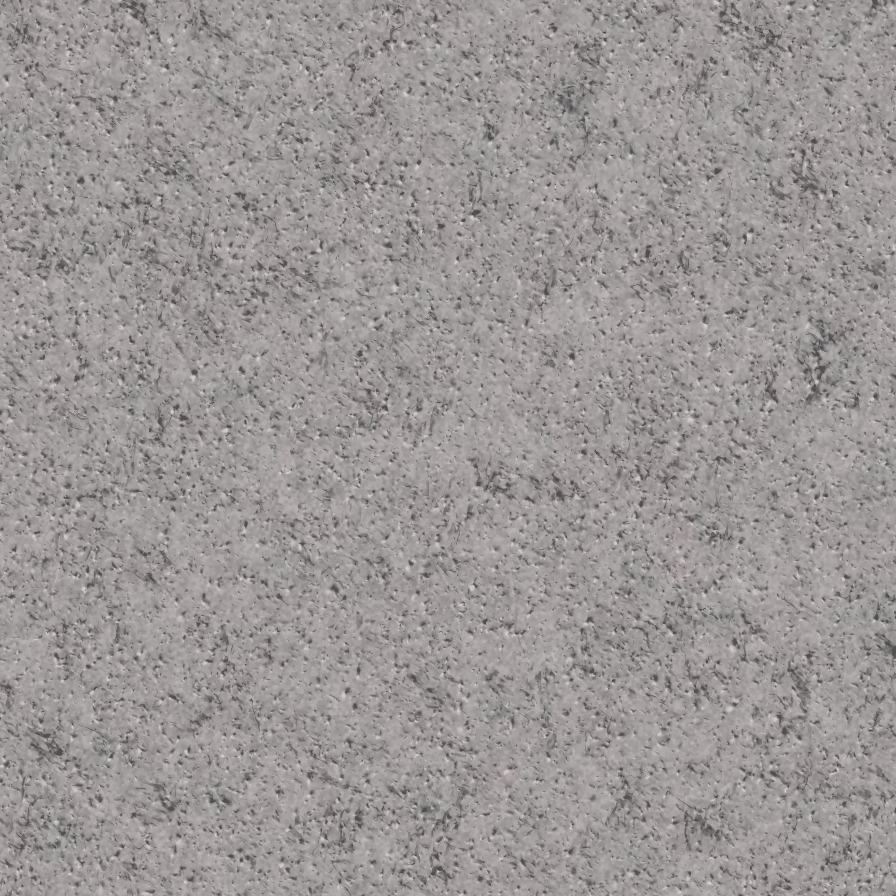
A Shadertoy shader for this texture:

```glsl
// Weathered grey concrete with small embossed pits and fine broken dark scuffs.

const vec3 CONCRETE_TINT = vec3(1.0, 0.967, 0.967);
const vec3 WARM_SHIFT = vec3(0.012, -0.004, -0.005);
const vec2 LIGHT_DIR = vec2(-0.55, -0.83);
const float BASE_TONE = 0.643;

vec3 hash3(vec2 p) {
    vec3 q = fract(p.xyx * vec3(0.1031, 0.1030, 0.0973));
    q += dot(q, q.yxz + 33.33);
    return fract((q.xxy + q.yzz) * q.zyx);
}

// Smooth cellular noise: random cell values blended by a compact kernel.
float cellNoise(vec2 p) {
    vec2 cell = floor(p);
    float total = 0.0005, weightSum = 0.001;
    for (int y = -1; y <= 1; y++) {
        for (int x = -1; x <= 1; x++) {
            vec2 id = cell + vec2(x, y);
            vec3 rnd = hash3(id);
            vec2 d = p - id - rnd.xy;
            float falloff = max(0.0, 1.0 - dot(d, d));
            float weight = falloff * falloff * falloff;
            total += weight * rnd.z;
            weightSum += weight;
        }
    }
    return total / weightSum;
}

float layeredNoise(vec2 p) {
    float sum = 0.0, amplitude = 0.533;
    for (int i = 0; i < 4; i++) {
        sum += amplitude * cellNoise(p);
        p = mat2(1.6, 1.2, -1.2, 1.6) * p + 17.3;
        amplitude *= 0.5;
    }
    return sum;
}

vec2 noiseOffset(vec2 p) {
    return vec2(cellNoise(p), cellNoise(p + 57.0)) - 0.5;
}

// Scattered ragged pits: one lit rim, one shaded rim and a darker floor.
float pitRelief(vec2 p, float density, float rimStrength, float floorDepth) {
    p += 0.35 * noiseOffset(p * 2.1);
    vec2 cell = floor(p);
    float tone = 0.0;
    for (int y = -1; y <= 1; y++) {
        for (int x = -1; x <= 1; x++) {
            vec2 id = cell + vec2(x, y);
            vec3 place = hash3(id + 41.0);
            vec3 shape = hash3(id + 113.0);
            float angle = 6.2832 * shape.x;
            vec2 axis = vec2(cos(angle), sin(angle));
            vec2 d = p - id - place.xy;
            float radius = mix(0.17, 0.32, shape.y * shape.y);
            vec2 oval = vec2(dot(d, axis) * 0.65, dot(d, vec2(-axis.y, axis.x)) * 1.2);
            float bowl = exp(-dot(oval, oval) / (radius * radius));
            float present = smoothstep(-0.04, 0.04, density - place.z);
            float rim = dot(d, LIGHT_DIR) / radius;
            tone += present * bowl * (rim * rimStrength - floorDepth) * (0.5 + shape.z);
        }
    }
    return tone;
}

// Thin wandering strokes, frayed along their length by stretched grit.
float scuffs(vec2 uv, float angle, float patchMask) {
    float c = cos(angle), s = sin(angle);
    vec2 along = mat2(c, -s, s, c) * uv + angle;
    vec2 p = along + 0.010 * noiseOffset(along * 45.0);
    float ridge = abs(layeredNoise(p * vec2(20.0, 42.0)) - 0.5);
    float stroke = 1.0 - smoothstep(0.0, 0.07, ridge);
    float fray = smoothstep(0.35, 0.70, cellNoise(along * vec2(120.0, 270.0)));
    return patchMask * fray * (0.20 * stroke + 0.03);
}

void mainImage(out vec4 fragColor, in vec2 fragCoord) {
    vec2 uv = fragCoord / iResolution.y;

    // Soft mottling, crumbly texture and fine grain
    float mottle = layeredNoise(uv * 30.0 + 3.0) - 0.5;
    float crumble = layeredNoise(uv * vec2(100.0, 84.0) + 19.0) - 0.5;
    float grain = cellNoise(uv * 280.0 + 71.0) - 0.5;
    float tone = BASE_TONE + 0.05 * mottle + 0.10 * crumble + 0.10 * grain;

    // Large and small pits, denser in darker zones
    float density = clamp(0.38 - 0.45 * mottle - 0.6 * crumble, 0.10, 0.75);
    tone += pitRelief(uv * 100.0, density, 0.33, 0.10);
    tone += pitRelief(uv * 165.0 + 31.0, density, 0.24, 0.08);

    // Dark scuffs in steep and slanted directions
    float steepMask = smoothstep(0.42, 0.74, layeredNoise(uv * vec2(29.0, 20.0) + 23.0));
    float slantMask = smoothstep(0.42, 0.74, layeredNoise(uv * vec2(23.0, 27.0) + 67.0));
    tone -= scuffs(uv, 1.45, steepMask);
    tone -= scuffs(uv, -0.60, slantMask);

    // Faint warm and cool patches
    float warmth = cellNoise(uv * 26.0 + 87.0) - 0.5;
    vec3 color = clamp(tone, 0.32, 0.82) * CONCRETE_TINT + WARM_SHIFT * warmth;
    fragColor = vec4(color, 1.0);
}
```
